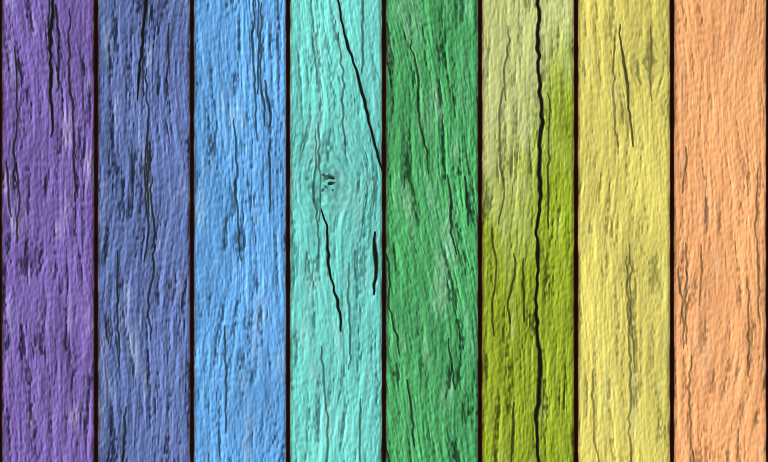
A Shadertoy shader for this texture:

```glsl
// Eight upright painted wood planks in rainbow order, with grain, cracks, knots and dark gaps.

const float PLANKS = 8.0;
const vec3 GAP_COLOR = vec3(0.10, 0.045, 0.035);
const vec3 CRACK_COLOR = vec3(0.09, 0.10, 0.07);
const vec3 PAINT[8] = vec3[8](
    vec3(0.47, 0.39, 0.66), vec3(0.38, 0.45, 0.66),
    vec3(0.41, 0.66, 0.90), vec3(0.45, 0.82, 0.78),
    vec3(0.31, 0.64, 0.39), vec3(0.66, 0.72, 0.32),
    vec3(0.88, 0.83, 0.43), vec3(0.97, 0.69, 0.46));

float hash(vec2 p) {
    return fract(sin(dot(p, vec2(12.9898, 78.233))) * 43758.5453);
}

float noise(vec2 p) {
    vec2 i = floor(p), f = fract(p);
    f = f * f * (3.0 - 2.0 * f);
    return mix(mix(hash(i), hash(i + vec2(1, 0)), f.x),
               mix(hash(i + vec2(0, 1)), hash(i + vec2(1, 1)), f.x), f.y);
}

float fbm(vec2 p) {
    float sum = 0.0, amp = 0.5;
    for (int i = 0; i < 4; i++) {
        sum += amp * noise(p);
        p = p * 2.03 + 17.1;
        amp *= 0.5;
    }
    return sum;
}

// Height of the wood surface: long fibres plus a little roughness
float grain(vec2 q, float seed) {
    float bend = 0.22 * noise(vec2(q.x * 1.5, q.y * 0.8) + seed);
    float fibres = fbm(vec2((q.x + bend) * 19.0, q.y * 2.4) + seed);
    return fibres + 0.22 * noise(q * vec2(48.0, 22.0) + seed);
}

// Tapered wobbling split from point a (low) to point b (high)
float crack(vec2 q, vec2 a, vec2 b, float width, float px) {
    float t = (q.y - a.y) / (b.y - a.y);
    float taper = sqrt(max(4.0 * t * (1.0 - t), 0.0));
    float wobble = 0.07 * (noise(vec2(q.y * 2.5, a.x * 37.0)) - 0.5)
                 + 0.025 * (noise(vec2(q.y * 13.0, b.x * 51.0)) - 0.5);
    float d = abs(q.x - mix(a.x, b.x, t) - wobble);
    float w = width * taper * (0.5 + noise(vec2(q.y * 6.0, a.x * 91.0)));
    return smoothstep(0.0, 0.3, taper) * (1.0 - smoothstep(0.4 * w, w + px, d));
}

// Broken dark core with faint rings around it
float knot(vec2 q, vec2 center, float radius, float core) {
    vec2 d = (q - center) * vec2(1.0, 0.85);
    float r = length(d) / radius + 0.9 * (noise(q * 17.0) - 0.5);
    float hole = (1.0 - smoothstep(0.55, 1.0, r)) * smoothstep(0.25, 0.5, noise(q * 30.0));
    float rings = (0.5 + 0.5 * sin(r * 7.0)) * exp(-0.55 * r);
    return max(core * hole, 0.28 * rings);
}

// Pushes the fibres sideways around a knot
vec2 bendAround(vec2 q, vec2 center, float size) {
    vec2 d = (q - center) / size;
    return q - vec2(0.6 * d.x * size * exp(-dot(d, d)), 0.0);
}

void mainImage(out vec4 fragColor, in vec2 fragCoord) {
    float px = PLANKS / iResolution.x;       // one unit = one plank width
    vec2 p = fragCoord * px;
    float top = iResolution.y * px;
    float id = min(floor(p.x), PLANKS - 1.0);
    int plank = int(id);
    float seed = id * 13.7 + 3.0;
    vec2 q = vec2(p.x - id, p.y);
    float high = q.y / top;

    // Fibre direction and knots
    vec2 tealKnot = vec2(0.43, 0.605 * top), yellowKnot = vec2(0.75, 0.86 * top);
    float lean = plank == 4 ? 0.13 : 0.05 * (hash(vec2(id, 4.0)) - 0.3);
    vec2 g = q + vec2(lean * q.y, 0.0);
    if (plank == 3) g = bendAround(g, tealKnot + vec2(lean * q.y, 0.0), 0.4);
    if (plank == 6) g = bendAround(g, yellowKnot + vec2(lean * q.y, 0.0), 0.25);

    // Paint, faded unevenly
    vec3 color = PAINT[plank];
    if (plank == 5) color = mix(vec3(0.57, 0.65, 0.18), vec3(0.76, 0.79, 0.50),
        smoothstep(0.35, 0.75, high + 0.35 * (fbm(q * 2.5) - 0.5) - 0.25 * smoothstep(0.45, 0.8, q.x)));
    float softness = smoothstep(0.45, 0.85, dot(color, vec3(0.3, 0.6, 0.1)));
    color *= 0.86 + 0.28 * fbm(vec2(q.x * 3.0, q.y * 0.9) + seed);
    float wear = smoothstep(0.52, 0.78, fbm(g * vec2(9.0, 2.0) + seed * 2.0));
    color = mix(color, vec3(0.86, 0.88, 0.88), 0.28 * wear * (1.0 - 0.6 * softness));

    // Grain lit from the upper left, with dark pores
    float h = grain(g, seed);
    float relief = h - grain(g + vec2(-0.014, 0.014), seed);
    color *= 1.0 + clamp(relief * mix(1.5, 0.75, softness), -0.4, 0.35);
    color *= 1.0 - mix(0.5, 0.22, softness) * smoothstep(0.5, 0.25, h);

    // Scattered hairline cracks
    float dark = 0.0;
    for (float i = 0.0; i < 7.0; i++) {
        vec2 k = vec2(id + 1.0, i + 2.0);
        vec2 a = vec2(0.1 + 0.8 * hash(k), top * (hash(k + 31.0) - 0.15));
        vec2 b = a + vec2(-lean, 1.0) * (0.5 + 1.3 * hash(k + 57.0));
        dark = max(dark, crack(q, a, b, 0.009, px) * mix(0.75, 0.4, softness));
    }
    // Large splits and knots on single planks
    if (plank == 0) dark = max(dark, crack(q, vec2(0.55, 0.7 * top), vec2(0.53, 1.1 * top), 0.016, px));
    if (plank == 1) dark = max(dark, crack(q, vec2(0.45, 0.78 * top), vec2(0.52, 1.1 * top), 0.012, px));
    if (plank == 3) {
        dark = max(dark, crack(q, vec2(0.97, 0.62 * top), vec2(0.48, 1.05 * top), 0.014, px));
        dark = max(dark, crack(q, vec2(0.54, 0.28 * top), vec2(0.36, 0.55 * top), 0.013, px));
        dark = max(dark, crack(q, vec2(0.87, 0.36 * top), vec2(0.91, 0.5 * top), 0.025, px));
        dark = max(dark, knot(q, tealKnot, 0.11, 0.9));
    }
    if (plank == 5) dark = max(dark, crack(q, vec2(0.59, -0.4 * top), vec2(0.63, 1.4 * top), 0.022, px));
    if (plank == 6) {
        dark = max(dark, 0.7 * crack(q, vec2(0.58, 0.68 * top), vec2(0.46, 0.95 * top), 0.012, px));
        dark = max(dark, 0.6 * knot(q, yellowKnot, 0.08, 0.5));
    }
    color = mix(color, CRACK_COLOR, dark);

    // Rounded plank edges and the gaps between them
    float edge = abs(fract(p.x + 0.5) - 0.5) + 0.008 * (noise(vec2(p.y * 7.0, floor(p.x + 0.5))) - 0.5);
    color *= mix(0.72, 1.0, smoothstep(0.02, 0.065, edge));
    vec3 gap = mix(GAP_COLOR, vec3(0.36, 0.15, 0.08), 0.6 * smoothstep(0.008, 0.024, edge));
    color = mix(gap, color, smoothstep(0.021 - 0.5 * px, 0.021 + 0.8 * px, edge));
    fragColor = vec4(clamp(color, 0.0, 1.0), 1.0);
}
```
